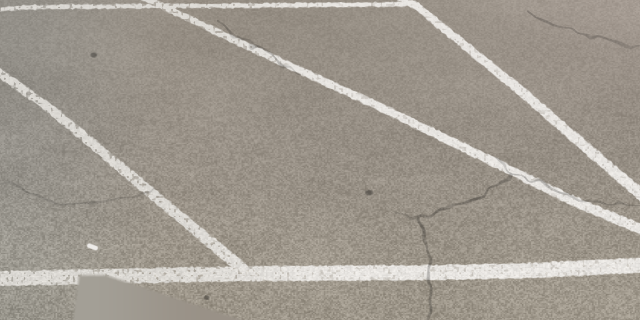
Reproduce this texture procedurally as a Shadertoy shader.

```glsl
// Worn white parking bay lines on cracked, grainy asphalt seen in perspective.

float hash(vec2 p) {
    vec3 q = fract(p.xyx * vec3(0.1031, 0.1030, 0.0973));
    q += dot(q, q.yzx + 33.33);
    return fract((q.x + q.y) * q.z);
}

float noise(vec2 p) {
    vec2 cell = floor(p), f = fract(p);
    f = f * f * (3.0 - 2.0 * f);
    return mix(mix(hash(cell), hash(cell + vec2(1, 0)), f.x),
               mix(hash(cell + vec2(0, 1)), hash(cell + vec2(1, 1)), f.x), f.y);
}

float fbm(vec2 p) {
    float sum = 0.0, amplitude = 0.5;
    for (int i = 0; i < 4; i++) {
        sum += amplitude * noise(p);
        p = mat2(1.6, 1.2, -1.2, 1.6) * p + 7.3;
        amplitude *= 0.5;
    }
    return sum;
}

float segment(vec2 p, vec2 a, vec2 b) {
    vec2 pa = p - a, ba = b - a;
    return length(pa - ba * clamp(dot(pa, ba) / max(dot(ba, ba), 1e-6), 0.0, 1.0));
}

float polyline(vec2 p, vec2 pts[6]) {
    float d = 1e3;
    for (int i = 0; i < 5; i++) d = min(d, segment(p, pts[i], pts[i + 1]));
    return d;
}

// Signed distance to all painted lines; widths shrink towards the top.
float paintDistance(vec2 p) {
    float halfWidth = mix(0.020, 0.011, p.y);
    float rear = polyline(p, vec2[6](vec2(-0.1, 0.966), vec2(0, 0.971), vec2(0.08, 0.977),
        vec2(0.18, 0.979), vec2(0.7, 0.982), vec2(1.28, 0.987))) - 0.007;
    float left = polyline(p, vec2[6](vec2(-0.1, 0.84), vec2(0, 0.771), vec2(0.156, 0.661),
        vec2(0.30, 0.542), vec2(0.443, 0.422), vec2(0.765, 0.155))) - halfWidth;
    float middle = polyline(p, vec2[6](vec2(0.44, 1.012), vec2(0.833, 0.828), vec2(1.198, 0.661),
        vec2(1.589, 0.471), vec2(1.797, 0.370), vec2(2.05, 0.264))) - halfWidth * 0.9;
    float right = polyline(p, vec2[6](vec2(1.24, 1.015), vec2(1.30, 0.982), vec2(1.406, 0.896),
        vec2(1.615, 0.727), vec2(1.862, 0.513), vec2(2.05, 0.353))) - halfWidth * 1.06;
    float front = polyline(p, vec2[6](vec2(-0.1, 0.128), vec2(0, 0.130), vec2(0.781, 0.145),
        vec2(1.354, 0.148), vec2(1.64, 0.154), vec2(2.1, 0.176))) - 0.0235;
    return min(min(min(rear, left), min(middle, right)), front);
}

float crackMask(float d, float width) {
    return 1.0 - smoothstep(width * 0.3, width * 1.5, d);
}

float cracks(vec2 p) {
    p += 0.022 * (vec2(noise(p * 32.0), noise(p * 32.0 + 19.0)) - 0.5);
    float breakup = 0.45 + 0.55 * noise(p * 45.0);
    float main = polyline(p, vec2[6](vec2(1.60, 0.46), vec2(1.51, 0.383), vec2(1.406, 0.357),
        vec2(1.315, 0.318), vec2(1.345, 0.20), vec2(1.338, -0.02)));
    float leftSide = polyline(p, vec2[6](vec2(-0.02, 0.44), vec2(0.06, 0.41), vec2(0.156, 0.362),
        vec2(0.28, 0.37), vec2(0.42, 0.38), vec2(0.48, 0.41)));
    float upper = polyline(p, vec2[6](vec2(1.65, 0.97), vec2(1.68, 0.94), vec2(1.72, 0.92),
        vec2(1.80, 0.90), vec2(1.88, 0.88), vec2(2.05, 0.835)));
    float seam = polyline(p, vec2[6](vec2(0.68, 0.94), vec2(0.74, 0.885), vec2(0.80, 0.85),
        vec2(0.85, 0.82), vec2(0.90, 0.785), vec2(0.94, 0.77)));
    float junction = polyline(p, vec2[6](vec2(1.55, 0.51), vec2(1.60, 0.46), vec2(1.67, 0.435),
        vec2(1.78, 0.385), vec2(1.88, 0.362), vec2(2.05, 0.35)));
    float spur = segment(p, vec2(1.315, 0.318), vec2(1.24, 0.338));
    float mask = crackMask(main, 0.005);
    mask = max(mask, 0.55 * crackMask(min(leftSide, spur), 0.004));
    mask = max(mask, 0.75 * crackMask(min(upper, seam), 0.004));
    return breakup * max(mask, 0.8 * crackMask(junction, 0.004));
}

float spot(vec2 p, vec2 center, vec2 radius) {
    return 1.0 - smoothstep(0.5, 1.2, length((p - center) / radius));
}

// Blurred, grain-free wedge at the lower left.
float smoothPatch(vec2 p) {
    float top = max(p.y - 0.140, (p.y - 0.150 + 0.33 * (p.x - 0.3)) * 0.95);
    float d = max(top, 0.229 + 0.13 * p.y - p.x);
    return 1.0 - smoothstep(-0.008, 0.008, d);
}

vec3 asphalt(vec2 p) {
    vec3 color = mix(vec3(0.622, 0.594, 0.545), vec3(0.592, 0.562, 0.522), smoothstep(0.0, 0.6, p.y));
    color += vec3(0.035, 0.027, 0.032) * smoothstep(1.2, 2.0, p.x) * smoothstep(0.45, 1.0, p.y);
    color += vec3(-0.012, 0.004, 0.016) * (1.0 - smoothstep(0.0, 0.6, p.x));
    color += 0.07 * (fbm(p * vec2(3.0, 7.0)) - 0.46);
    float streak = fbm(p * vec2(6.0, 30.0)) - 0.5;
    return color + 0.05 * streak * exp(-pow((p.y - 0.5) / 0.15, 2.0));
}

void mainImage(out vec4 fragColor, in vec2 fragCoord) {
    vec2 p = fragCoord / iResolution.y;
    float pixel = 1.0 / iResolution.y;

    // Stone grain, coarser and stronger near the viewer
    float fine = noise(p * vec2(210.0, 250.0)) - 0.5;
    float coarse = noise(p * vec2(95.0, 125.0) + 41.0) - 0.5;
    float grain = (0.13 * fine + 0.05 * coarse) * mix(1.1, 0.45, smoothstep(0.0, 1.0, p.y));
    vec3 color = asphalt(p) + grain;

    // Chipped paint with ragged edges
    float d = paintDistance(p) + 0.005 * (noise(p * 110.0) - 0.5);
    float edge = max(pixel, 0.003);
    float paint = 1.0 - smoothstep(-edge, edge, d);
    float leftWear = 1.0 - smoothstep(0.5, 1.1, p.x);
    float chips = smoothstep(0.62, 0.9, noise(p * 130.0 + 5.0)) * mix(0.3, 0.65, leftWear);
    vec3 paintColor = mix(vec3(0.91, 0.90, 0.885), vec3(0.86, 0.85, 0.83), leftWear) + 0.6 * grain;
    color = mix(color, paintColor, paint * (1.0 - chips));

    // Cracks, stains and one pale scrap
    color *= 1.0 - 0.30 * cracks(p);
    float stains = spot(p, vec2(0.293, 0.828), vec2(0.012, 0.009));
    stains = max(stains, spot(p, vec2(1.154, 0.398), vec2(0.014, 0.010)));
    stains = max(stains, spot(p, vec2(0.646, 0.070), vec2(0.010, 0.008)));
    color *= 1.0 - 0.32 * stains;
    float scrap = segment(p, vec2(0.279, 0.232), vec2(0.299, 0.225)) - 0.007;
    color = mix(color, vec3(0.93, 0.92, 0.91), 1.0 - smoothstep(-edge, edge, scrap));

    vec3 patchColor = mix(vec3(0.64, 0.625, 0.59), vec3(0.60, 0.57, 0.53), smoothstep(0.25, 0.65, p.x));
    color = mix(color, patchColor, smoothPatch(p));
    fragColor = vec4(clamp(color, 0.0, 1.0), 1.0);
}
```
